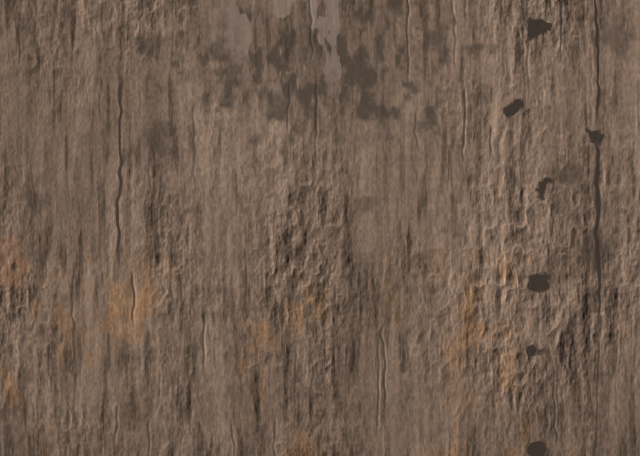
Reproduce this texture procedurally as a Shadertoy shader.

```glsl
float hash(vec2 p) {
    return fract(sin(dot(p, vec2(127.1, 311.7))) * 43758.5453);
}

float noise(vec2 p) {
    vec2 cell = floor(p), f = fract(p);
    f = f * f * (3.0 - 2.0 * f);
    float low = mix(hash(cell), hash(cell + vec2(1, 0)), f.x);
    float high = mix(hash(cell + vec2(0, 1)), hash(cell + vec2(1, 1)), f.x);
    return mix(low, high, f.y);
}

// Layered noise, centred on zero
float fbm(vec2 p) {
    float sum = 0.0, amp = 0.5;
    for (int i = 0; i < 4; i++) {
        sum += amp * (noise(p) - 0.5);
        p = p * 2.0 + 17.3;
        amp *= 0.5;
    }
    return sum;
}

// Surface height: long fibres, broken into crumbs where the wood is rough
float relief(vec2 p, float roughness) {
    p.x += 0.012 * (noise(p * vec2(7.0, 5.0)) - 0.5);
    float fibres = fbm(p * vec2(55.0, 8.0));
    float crumbs = abs(fbm(p * vec2(42.0, 23.0) + 40.0));
    return fibres * 0.8 - crumbs * 1.7 * roughness;
}

// Ragged blob with a soft rim
float blob(vec2 p, vec2 centre, vec2 radius, float ragged, float soft) {
    float d = length((p - centre) / radius) + ragged * fbm(p * 36.0);
    return 1.0 - smoothstep(1.0 - soft, 1.0 + soft, d);
}

// Wandering vertical split that tapers at both ends
float crack(vec2 p, vec2 top, float len, float width) {
    float along = (top.y - p.y) / len;
    float taper = smoothstep(0.0, 0.15, along) * smoothstep(1.0, 0.75, along);
    float wander = 0.014 * (noise(vec2(p.y * 6.0, top.x * 91.0)) - 0.5)
                 + 0.008 * (noise(vec2(p.y * 45.0, top.x * 57.0)) - 0.5);
    float w = width * (0.2 + 1.2 * noise(vec2(p.y * 34.0, top.x * 33.0)));
    float d = abs(p.x - top.x - wander);
    return taper * (1.0 - smoothstep(w * 0.4, w + 0.002, d));
}

// All short splits, scattered over the board
float scatteredCracks(vec2 p, float aspect) {
    float sum = 0.0;
    for (int i = 0; i < 44; i++) {
        float id = float(i);
        vec2 top = vec2(hash(vec2(id, 1.0)) * aspect, hash(vec2(id, 2.0)) * 1.2);
        float len = mix(0.06, 0.26, hash(vec2(id, 3.0)));
        float strength = mix(0.2, 0.65, hash(vec2(id, 4.0)));
        sum = max(sum, strength * crack(p, top, len, 0.002));
    }
    return sum;
}

// Soft round stains
float stains(vec2 p, float aspect) {
    float sum = 0.0;
    for (int i = 0; i < 11; i++) {
        float id = float(i);
        vec2 centre = vec2(hash(vec2(id, 5.0)) * aspect, hash(vec2(id, 6.0)));
        float size = mix(0.014, 0.034, hash(vec2(id, 7.0)));
        sum = max(sum, blob(p, centre, vec2(size, size * 1.1), 2.6, 0.5));
    }
    return sum;
}

// Dark holes strung along one column
float holes(vec2 p, float column) {
    float sum = 0.0;
    for (int i = 0; i < 6; i++) {
        float id = float(i);
        vec2 jitter = vec2(hash(vec2(id, 8.0)), hash(vec2(id, 9.0))) - 0.5;
        vec2 centre = vec2(column, (id + 0.3) / 5.5) + jitter * vec2(0.08, 0.09);
        float size = mix(0.006, 0.019, hash(vec2(id, 10.0)));
        sum = max(sum, blob(p, centre, vec2(size * 1.2, size), 3.2, 0.25));
    }
    return sum;
}

void mainImage(out vec4 fragColor, in vec2 fragCoord) {
    vec2 p = fragCoord / iResolution.y;
    float aspect = iResolution.x / iResolution.y;
    float column = 0.83 * aspect, seam = 0.932 * aspect;

    // Where the surface is rough
    float roughness = 0.6 + 2.2 * fbm(p * vec2(6.0, 4.0) + 9.0);
    roughness += 0.5 * exp(-pow((p.x - column) / 0.1, 2.0));
    roughness += 0.4 * exp(-pow((p.y - 0.36) / 0.14, 2.0));
    roughness -= 0.4 * blob(p, vec2(0.64 * aspect, 0.72), vec2(0.14, 0.3), 0.5, 0.5);
    roughness = clamp(roughness, 0.15, 1.3);

    // Tone from broad shading, grain and side light
    vec2 lightStep = vec2(0.0018, -0.0014);
    float slope = relief(p + lightStep, roughness) - relief(p - lightStep, roughness);
    float streaks = smoothstep(0.06, 0.24, fbm(p * vec2(75.0, 9.0) + 71.0));
    float tone = 0.06 + 0.85 * fbm(p * vec2(4.0, 2.6)) + 0.4 * fbm(p * vec2(26.0, 3.5) + 5.0);
    tone += 0.65 * relief(p, roughness) + slope * (0.9 + 1.0 * roughness);
    tone += 0.3 * (noise(p * vec2(250.0, 140.0)) - 0.5) - 0.4 * streaks;
    vec3 color = vec3(0.462, 0.385, 0.328) + tone * vec3(0.25, 0.21, 0.18);

    // Faint ochre crust in the lower half
    float ochre = smoothstep(0.0, 0.2, fbm(p * vec2(9.0, 7.0) + 31.0));
    ochre *= smoothstep(0.55, 0.3, p.y) * smoothstep(-0.12, 0.15, fbm(p * vec2(40.0, 25.0)));
    color = mix(color, color * vec3(1.1, 1.02, 0.9), ochre);

    // Sooty patch with pale flakes
    float soot = blob(p, vec2(0.49 * aspect, 0.87), vec2(0.26, 0.14), 2.4, 0.5);
    soot *= 0.25 + 0.75 * smoothstep(-0.08, 0.12, fbm(p * vec2(48.0, 24.0) + 3.0));
    color = mix(color, vec3(0.27, 0.235, 0.205), 0.75 * soot);
    float flakes = blob(p, vec2(0.46 * aspect, 0.96), vec2(0.15, 0.15), 1.0, 0.4);
    flakes *= smoothstep(0.04, 0.09, fbm(p * vec2(26.0, 11.0) + 60.0));
    color = mix(color, vec3(0.54, 0.465, 0.42) + 0.12 * slope, 0.75 * flakes);

    // Stains, splits with a lit rim, and holes
    vec3 dark = vec3(0.23, 0.195, 0.175);
    color = mix(color, dark, 0.36 * stains(p, aspect));
    vec2 rim = vec2(0.005, 0.0);
    color += 0.13 * scatteredCracks(p - rim, aspect);
    color = mix(color, dark, scatteredCracks(p, aspect));
    float split = max(crack(p, vec2(seam, 0.74), 0.52, 0.0075), crack(p, vec2(seam, 1.1), 0.42, 0.003));
    split = max(split, 0.6 * crack(p, vec2(seam, 0.3), 0.4, 0.003));
    split = max(split, 0.9 * crack(p, vec2(0.187 * aspect, 0.87), 0.5, 0.0045));
    float pits = max(holes(p, column), blob(p, vec2(seam, 0.705), vec2(0.017), 2.2, 0.2));
    color = mix(color, dark, 0.92 * max(split, pits));

    // Reddish chip at the left edge
    float chip = blob(p, vec2(0.01, 0.43), vec2(0.04, 0.045), 3.0, 0.2);
    color = mix(color, vec3(0.53, 0.39, 0.31) + 0.3 * slope, 0.6 * chip);

    fragColor = vec4(clamp(color, 0.0, 1.0), 1.0);
}
```
